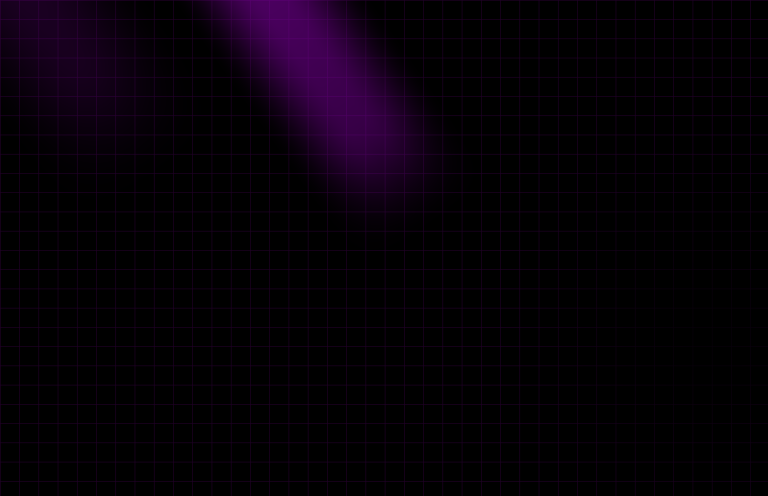
Give the GLSL for this background, as a Shadertoy shader.

```glsl
// Lengths are in canvas heights, measured from the top left corner
const vec3 BEAM_COLOR = vec3(0.29, 0.0, 0.37);
const vec3 GRID_COLOR = vec3(0.13, 0.0, 0.16);
const vec2 BEAM_DIRECTION = vec2(0.571, 0.821);
const float BEAM_FADE_LENGTH = 1.21;

const vec2 MAIN_START = vec2(0.548, 0.0);
const float MAIN_HALF_WIDTH = 0.091;
const float MAIN_SOFTNESS = 0.077;
const vec2 MAIN_END = vec2(0.302, 0.565);

const vec2 SIDE_START = vec2(0.065, 0.0);
const float SIDE_HALF_WIDTH = 0.10;
const float SIDE_SOFTNESS = 0.10;
const vec2 SIDE_END = vec2(0.15, 0.45);
const float SIDE_STRENGTH = 0.36;

const float CELL_SIZE = 0.03879;
const float LINE_WIDTH = 0.00121;
const vec2 SHADE_CENTER = vec2(1.43, 0.69);
const float SHADE_RADIUS = 0.48;
const float SHADE_STRENGTH = 0.75;

// Soft-sided beam that dims along its axis and melts away at its end
float beam(vec2 p, vec2 start, float halfWidth, float softness, vec2 end) {
    vec2 offset = p - start;
    float along = dot(offset, BEAM_DIRECTION);
    float across = abs(dot(offset, vec2(-BEAM_DIRECTION.y, BEAM_DIRECTION.x)));
    float profile = 1.0 - smoothstep(halfWidth - softness, halfWidth + softness, across);
    float dimming = clamp(1.0 - along / BEAM_FADE_LENGTH, 0.0, 1.0);
    return profile * dimming * (1.0 - smoothstep(end.x, end.y, along));
}

// Share of the pixel covered by thin lines, filtered on each axis
float gridCoverage(vec2 p, float pixelSize) {
    float halfLine = 0.5 * LINE_WIDTH;
    float halfPixel = 0.5 * pixelSize;
    vec2 d = abs(mod(p - halfLine + 0.5 * CELL_SIZE, CELL_SIZE) - 0.5 * CELL_SIZE);
    vec2 overlap = min(d + halfPixel, vec2(halfLine)) - max(d - halfPixel, vec2(-halfLine));
    vec2 coverage = clamp(overlap / pixelSize, 0.0, 1.0);
    return coverage.x + coverage.y - coverage.x * coverage.y;
}

void mainImage(out vec4 fragColor, in vec2 fragCoord) {
    float pixelSize = 1.0 / iResolution.y;
    vec2 p = vec2(fragCoord.x, iResolution.y - fragCoord.y) * pixelSize;

    // Diagonal light
    float light = beam(p, MAIN_START, MAIN_HALF_WIDTH, MAIN_SOFTNESS, MAIN_END);
    light += SIDE_STRENGTH * beam(p, SIDE_START, SIDE_HALF_WIDTH, SIDE_SOFTNESS, SIDE_END);

    // Grid, darker near the lower right
    float shade = 1.0 - smoothstep(0.0, SHADE_RADIUS, distance(p, SHADE_CENTER));
    float grid = gridCoverage(p, pixelSize) * (1.0 - SHADE_STRENGTH * shade);

    vec3 color = BEAM_COLOR * light + GRID_COLOR * grid * (1.0 - 0.5 * light);
    fragColor = vec4(color, 1.0);
}
```
